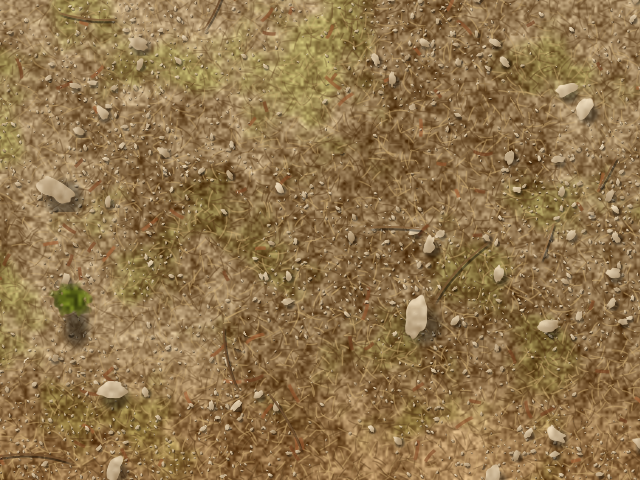
Write a WebGL 1 fragment shader that draws this texture.

```glsl
precision highp float;
// Dry, sunlit ground: pale dust and brown litter from layered value noise,
// overlaid with curved straws, chalky stones in jittered cells, a few twigs,
// rusty leaf flecks and one small green plant.

uniform vec2 u_resolution;

vec2 hash2(vec2 p) {
  vec3 q = fract(p.xyx * vec3(0.1031, 0.1030, 0.0973));
  q += dot(q, q.yzx + 33.33);
  return fract((q.xx + q.yz) * q.zy);
}

float noise(vec2 p) {
  vec2 i = floor(p), f = fract(p);
  f = f * f * (3.0 - 2.0 * f);
  float low = mix(hash2(i).x, hash2(i + vec2(1.0, 0.0)).x, f.x);
  float high = mix(hash2(i + vec2(0.0, 1.0)).x, hash2(i + 1.0).x, f.x);
  return mix(low, high, f.y);
}

float fbm(vec2 p) {
  float sum = 0.0, gain = 0.5;
  for (int i = 0; i < 4; i++) {
    sum += gain * noise(p);
    p = mat2(1.6, 1.2, -1.2, 1.6) * p + 7.3;
    gain *= 0.55;
  }
  return sum;
}

// Thin bent strokes, one per cell: x is coverage, y a random tint.
vec2 strands(vec2 p, float scale, float seed, float width, float density) {
  vec2 q = p * scale + seed * 3.71, best = vec2(0.0);
  float blur = scale / u_resolution.y;
  for (int j = -1; j <= 1; j++) {
    for (int i = -1; i <= 1; i++) {
      vec2 cell = floor(q) + vec2(float(i), float(j));
      vec2 place = hash2(cell + seed * 17.0);
      vec2 kind = hash2(cell + seed * 29.0 + 91.0);
      float angle = 6.2832 * kind.x;
      vec2 dir = vec2(cos(angle), sin(angle));
      vec2 rel = q - cell - place;
      float along = dot(rel, dir);
      float across = dot(rel, vec2(-dir.y, dir.x)) + (place.x - 0.5) * 0.7 * along * along;
      float reach = 0.3 + 0.55 * place.y;
      float cover = 1.0 - smoothstep(width * scale - 0.5 * blur, width * scale + 0.8 * blur, abs(across));
      cover *= 1.0 - smoothstep(reach * 0.75, reach, abs(along));
      cover *= step(fract(kind.y * 7.0 + place.x), density);
      if (cover > best.x) best = vec2(cover, kind.y);
    }
  }
  return best;
}

// Lays one size of stones, with a soft shadow at the lower right, over the ground.
vec3 layStones(vec3 ground, vec2 p, float scale, float chance) {
  vec2 q = p * scale + scale * 0.37;
  q.x += 5.0 * hash2(vec2(floor(q.y), scale)).x;
  vec2 cell = floor(q);
  vec2 place = hash2(cell + scale), kind = hash2(cell + scale + 57.0);
  float present = step(hash2(cell + scale + 131.0).x, chance);
  vec2 d = fract(q) - 0.5 - (place - 0.5) * 0.42;
  float size = 0.11 + 0.15 * kind.x * kind.x;
  float angle = 3.1416 * kind.y, c = cos(angle), s = sin(angle);
  vec2 local = mat2(c, s, -s, c) * d * vec2(0.85, 1.35 + 0.4 * place.x);
  vec2 facing = local / max(length(local), 0.001);
  float rim = size * (0.72 + 0.56 * noise(facing * 1.9 + cell * 3.7));
  float blur = 0.8 * scale / u_resolution.y;
  float body = present * (1.0 - smoothstep(rim - blur, rim + blur, length(local)));
  float shadow = present * (1.0 - smoothstep(size * 0.6, size * 1.4, length(d - size * vec2(0.35, -0.5))));
  float light = 0.55 + 0.28 * dot(d, vec2(-0.6, 0.8)) / size;
  light += 0.45 * (noise(p * 95.0) - 0.5) + 0.3 * (place.y - 0.5);
  vec3 chalk = mix(vec3(0.62, 0.51, 0.36), vec3(0.95, 0.88, 0.76), clamp(light, 0.0, 1.0));
  ground *= 1.0 - 0.38 * shadow;
  return mix(ground, chalk, body * 0.92);
}

void main() {
  vec2 p = gl_FragCoord.xy / u_resolution.y;
  float patches = fbm(p * 3.2 + 4.0);
  float dust = smoothstep(0.38, 0.66, patches);
  float clumps = fbm(p * 13.0 + 20.0);

  // Soil tone: broad patches, clumps and gritty grain
  float tone = 0.46 + 0.28 * (dust - 0.5) + 0.4 * (clumps - 0.46);
  tone += 0.5 * (noise(p * 170.0) - 0.5) + 0.42 * (noise(p * 92.0 + 9.0) - 0.5);
  tone += 0.26 * (noise(p * 44.0 + 31.0) - 0.5);
  vec3 color = mix(vec3(0.35, 0.23, 0.095), vec3(0.85, 0.75, 0.59), clamp(tone, -0.15, 1.1));

  // Olive growth and warmer litter toward the bottom
  float olive = smoothstep(0.5, 0.75, fbm(p * 7.0 + 50.0));
  color *= mix(vec3(1.0), vec3(0.93, 0.99, 0.78), olive);
  color *= mix(vec3(1.04, 0.98, 0.9), vec3(1.0), smoothstep(0.0, 0.35, p.y));

  // Matted straw: dark gaps and bright blades
  for (int i = 0; i < 4; i++) {
    float layer = float(i);
    vec2 straw = strands(p, 26.0 + 7.0 * layer, layer + 1.0, 0.0011, 0.7);
    vec3 blade = mix(vec3(0.36, 0.24, 0.11), vec3(0.82, 0.69, 0.46), smoothstep(0.3, 0.75, straw.y));
    color = mix(color, blade, straw.x * (0.5 - 0.2 * dust));
  }

  // Rusty leaf flecks
  vec2 leaf = strands(p, 34.0, 11.0, 0.0032, 0.05);
  color = mix(color, mix(vec3(0.42, 0.22, 0.1), vec3(0.68, 0.4, 0.22), leaf.y), leaf.x * 0.65);

  // Stones from grit to rocks, gathered in loose clusters
  float cluster = 0.25 + 1.6 * smoothstep(0.36, 0.62, fbm(p * 4.5 + 70.0));
  float scale = 76.0;
  for (int i = 0; i < 5; i++) {
    color = layStones(color, p, scale, cluster * (0.08 + 0.0022 * scale));
    scale *= 0.54;
  }

  // Twigs with a thin shadow beneath
  float twigShadow = strands(p + vec2(-0.003, 0.005), 7.0, 5.0, 0.002, 0.1).x;
  vec2 twig = strands(p, 7.0, 5.0, 0.0017, 0.1);
  color *= 1.0 - 0.4 * twigShadow;
  color = mix(color, mix(vec3(0.4, 0.27, 0.15), vec3(0.72, 0.57, 0.38), twig.y), twig.x * 0.85);

  // Small leafy plant and its shade
  vec2 plant = p - vec2(0.15, 0.375);
  float shade = 1.0 - smoothstep(0.015, 0.05, length((plant + vec2(-0.01, 0.055)) * vec2(1.3, 0.8)));
  float spread = 1.0 - smoothstep(0.02, 0.065, length(plant * vec2(1.0, 1.3)));
  float leaves = smoothstep(0.5, 0.66, noise(p * 85.0 + 3.0) * 0.6 + spread * 0.55);
  color *= 1.0 - 0.45 * shade;
  color = mix(color, mix(vec3(0.2, 0.22, 0.04), vec3(0.5, 0.56, 0.15), noise(p * 120.0)), leaves * spread);

  gl_FragColor = vec4(color, 1.0);
}
```
